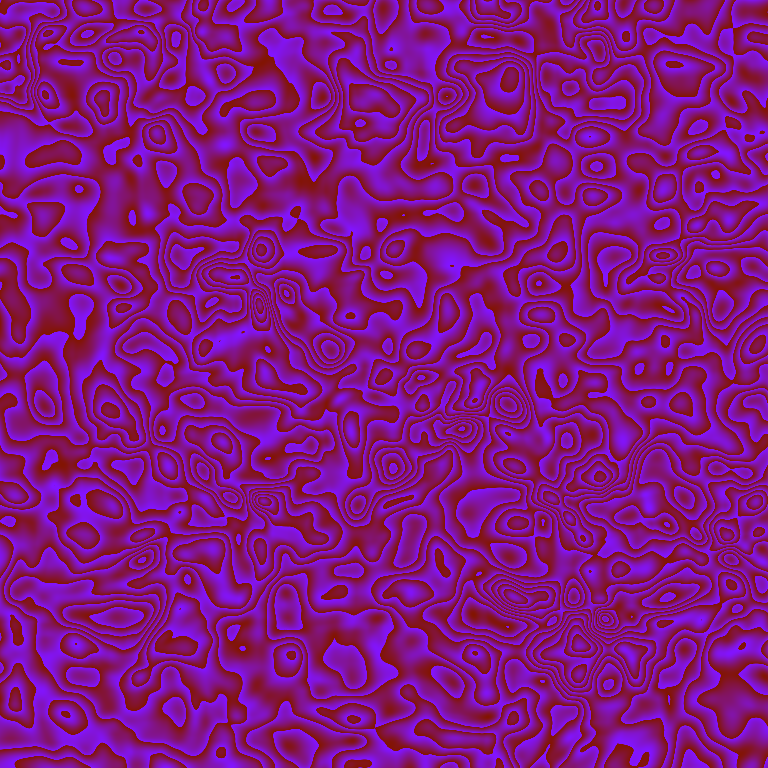
A three.js fragment shader for this texture:

```glsl
varying vec2 vUv;

float hash(vec2 cell) {
  return fract(sin(dot(cell, vec2(127.1, 311.7))) * 43758.5453);
}

// Smooth value noise on a unit lattice
float valueNoise(vec2 p) {
  vec2 cell = floor(p);
  vec2 f = fract(p);
  vec2 blend = f * f * (3.0 - 2.0 * f);
  float low = mix(hash(cell), hash(cell + vec2(1.0, 0.0)), blend.x);
  float high = mix(hash(cell + vec2(0.0, 1.0)), hash(cell + vec2(1.0, 1.0)), blend.x);
  return mix(low, high, blend.y);
}

// Hilly terrain whose relief is steeper in a few patches
float terrainHeight(vec2 p) {
  float relief = 3.2 + 7.0 * pow(valueNoise(p * 7.0 + 3.7), 4.0);

  // A gentle warp bends the lattice directions
  vec2 warp = vec2(valueNoise(p * 13.0 + 5.1), valueNoise(p * 13.0 + 41.9)) - 0.5;
  p += 0.03 * warp;

  float height = 4.0 * valueNoise(p * 12.0 + 17.3);
  float frequency = 25.0;
  float gain = 1.0;
  for (int i = 0; i < 2; i++) {
    vec2 offset = vec2(31.4, 58.2) * float(i + 1);
    height += relief * gain * (valueNoise(p * frequency + offset) - 0.5);
    frequency *= 1.9;
    gain *= 0.3;
  }
  return height + 8.0;
}

void main() {
  float height = terrainHeight(vUv);

  // Each level ramps from red to violet, then drops back at a crisp edge
  float level = fract(height);
  float edge = clamp(fwidth(height) * 0.3, 0.001, 0.3);
  float blue = min(level * 1.03, (1.0 - level) / edge);

  gl_FragColor = vec4(0.51, 0.08, min(blue, 1.0), 1.0);
}
```
